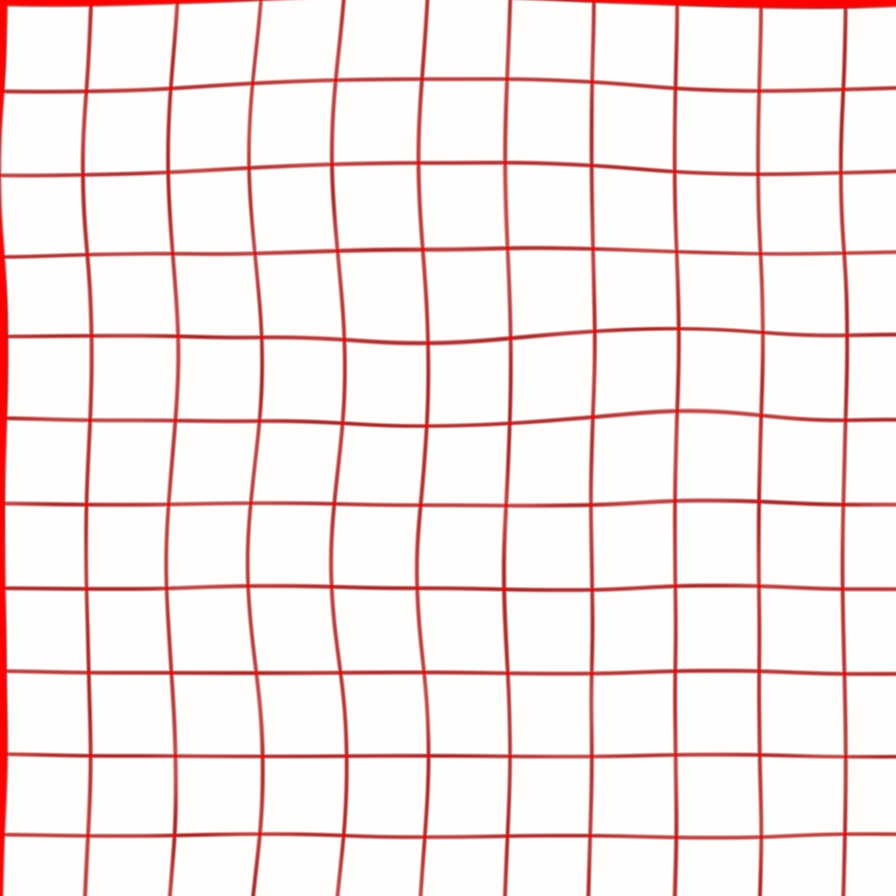
Write a three.js fragment shader that draws this pattern.

```glsl
// Hand-drawn red grid on warm white, with solid red along the left and top rims.
// Broad swells plus smooth noise bend the plane; the lines are distances to
// the nearest cell border, and the rims fill what lies before the first line.
varying vec2 vUv;

float hash(vec2 p) {
  vec3 q = fract(vec3(p.xyx) * 0.1031);
  q += dot(q, q.yzx + 33.33);
  return fract((q.x + q.y) * q.z);
}

float noise(vec2 p) {
  vec2 i = floor(p), f = fract(p);
  f = f * f * f * (f * (f * 6.0 - 15.0) + 10.0);
  return mix(mix(hash(i), hash(i + vec2(1.0, 0.0)), f.x),
             mix(hash(i + vec2(0.0, 1.0)), hash(i + vec2(1.0)), f.x), f.y);
}

float bell(float x) {
  return exp(-x * x);
}

// Offset of the grid at p, measured from the upper left corner
vec2 warp(vec2 p) {
  // Sideways sway, strongest left of the centre
  float sway = 0.004 + (0.0018 + 0.0065 * bell((p.x - 0.32) / 0.19))
             * cos(14.0 * (p.y - 0.4));

  // Long wave near the top, shorter one across the middle, slight lift below
  float top = 0.0065 * cos(7.6 * (p.x - 0.06)) * (1.0 - smoothstep(0.2, 0.4, p.y));
  float middle = 0.009 * cos(11.2 * (p.x - 0.47)) * bell((p.y - 0.42) / 0.1)
               * smoothstep(0.25, 0.45, p.x) * (1.0 - smoothstep(0.8, 1.0, p.x));
  float lift = -0.005 * smoothstep(0.8, 0.97, p.y);

  vec2 wobble = vec2(noise(p * 6.5 + 3.7), noise(p * 6.0 + 41.2)) - 0.5;
  return vec2(sway, top + middle + lift) + 0.0055 * wobble;
}

void main() {
  vec2 p = vec2(vUv.x, 1.0 - vUv.y);
  vec2 grid = p - warp(p);

  // Distance to the nearest line of each direction
  float pitch = 0.09375;
  vec2 d = abs(fract(grid / pitch + 0.5) - 0.5) * pitch;

  // Soft strokes with slightly uneven pressure
  vec2 pressure = 0.72 + 0.16 * vec2(noise(p * 14.0 + 9.0), noise(p * 14.0 + 77.0));
  vec2 stroke = pressure * (1.0 - smoothstep(vec2(0.0004), vec2(0.0041), d));
  float cover = max(stroke.x, stroke.y);

  // Dark core, rosy fringe, bright red crossings
  vec3 red = vec3(0.92, 0.05, 0.05);
  vec3 ink = mix(red, vec3(0.5, 0.05, 0.05), cover);
  vec3 color = mix(vec3(1.0, 0.995, 0.99), ink, cover);
  color = mix(color, red, smoothstep(0.1, 0.5, stroke.x * stroke.y));

  // Solid rims before the first lines
  float rim = 1.0 - smoothstep(-0.001, 0.0015, min(grid.x, grid.y));
  color = mix(color, vec3(1.0, 0.0, 0.0), rim);

  gl_FragColor = vec4(color, 1.0);
}
```
